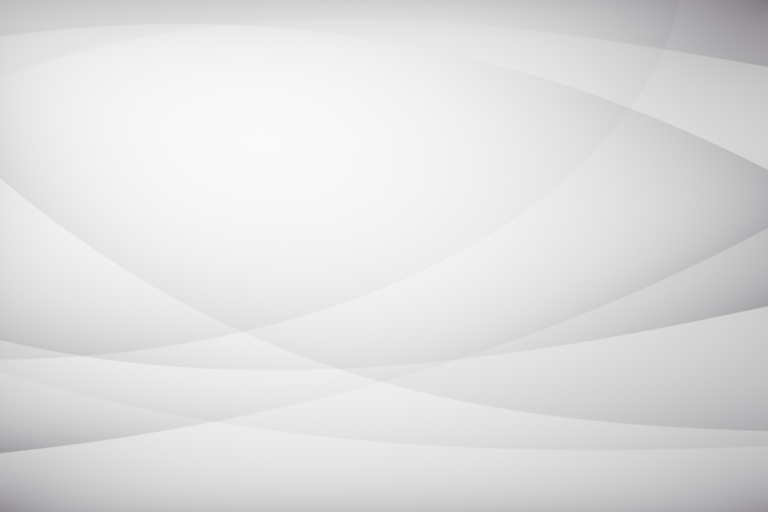
Reproduce this background procedurally as a WebGL 1 fragment shader.

```glsl
precision highp float;
// Soft grey backdrop of overlapping translucent sheets with curved, shaded edges.

uniform vec2 u_resolution;

// Cubic through four values spaced evenly over x = 0..1.
float curve(float x, vec4 k) {
  float u = 3.0 * x;
  float a = u - 1.0, b = u - 2.0, c = u - 3.0;
  return -a * b * c * k.x / 6.0 + u * b * c * k.y / 2.0
         - u * a * c * k.z / 2.0 + u * a * b * k.w / 6.0;
}

// Light kept beside an edge: dark at d = 0, fading as d grows, clear where d < 0.
float shade(float d, float strength, float fade) {
  float side = smoothstep(-1.0, 1.0, d * u_resolution.y);
  return 1.0 - max(strength, 0.0) * side * exp(-max(d, 0.0) / fade);
}

// Sheet whose shadow lies above (side = 1) or below (side = -1) its edge.
float sheet(vec2 p, vec4 heights, vec4 strengths, float fade, float side) {
  float d = side * (p.y - curve(p.x, heights));
  return shade(d, curve(p.x, strengths), fade);
}

// Approximate signed distance to an ellipse, positive inside.
float ellipseDepth(vec2 p, vec2 center, vec2 radii) {
  vec2 q = (p - center) / radii;
  float k = length(q);
  return (1.0 - k) * k / length(q / radii);
}

float corner(vec2 p, vec2 at, float strength, float fade) {
  return 1.0 - strength * exp(-distance(p, at) / fade);
}

float hash(vec2 p) {
  return fract(sin(dot(p, vec2(127.1, 311.7))) * 43758.5453);
}

void main() {
  vec2 p = gl_FragCoord.xy / u_resolution;

  // Broad light centred in the upper left
  vec2 fromLight = (p - vec2(0.35, 0.67)) * vec2(1.0, 0.9);
  float tone = 0.99 - 0.26 * dot(fromLight, fromLight);

  // Upper arches
  vec4 arch = vec4(0.928, 0.949, 0.865, 0.668);
  tone *= sheet(p, arch, vec4(0.055, 0.03, 0.0, 0.0), 0.12, 1.0);
  tone *= sheet(p, arch, vec4(0.0, 0.0, 0.025, 0.14), 0.2, -1.0);
  tone *= sheet(p, vec4(0.848, 0.957, 0.945, 0.869),
                vec4(0.015, 0.015, 0.02, 0.13), 0.25, 1.0);

  // Large bowl
  float bowl = ellipseDepth(p, vec2(-0.0065, 1.107), vec2(0.9, 0.809));
  tone *= shade(bowl, curve(p.x, vec4(0.06, 0.04, 0.018, 0.04)), 0.13);

  // Falling and rising sweeps
  tone *= sheet(p, vec4(0.652, 0.340, 0.199, 0.158),
                vec4(0.065, 0.035, 0.06, 0.11), 0.18, 1.0);
  tone *= sheet(p, vec4(0.115, 0.193, 0.334, 0.555),
                vec4(0.22, 0.04, 0.035, 0.10), 0.07, 1.0);

  // Lower waves
  tone *= sheet(p, vec4(0.336, 0.277, 0.311, 0.402),
                vec4(0.09, 0.045, 0.05, 0.21), 0.1, 1.0);
  tone *= sheet(p, vec4(0.273, 0.164, 0.123, 0.129),
                vec4(0.02, 0.03, 0.045, 0.05), 0.08, 1.0);

  // Darkened borders and corners
  tone *= 1.0 - 0.13 * exp(-(1.0 - p.y) / 0.06);
  tone *= 1.0 - 0.13 * exp(-p.y / 0.05);
  tone *= 1.0 - 0.05 * exp(-p.x / 0.06);
  tone *= corner(p, vec2(1.0, 1.0), 0.28, 0.16);
  tone *= corner(p, vec2(0.0, 0.0), 0.22, 0.1);
  tone *= corner(p, vec2(1.0, 0.0), 0.14, 0.1);

  // Faint violet in the shadows, with dither against banding
  vec3 color = vec3(tone) + (1.0 - tone) * vec3(0.0, -0.022, 0.008);
  color += (hash(gl_FragCoord.xy) - 0.5) / 255.0;
  gl_FragColor = vec4(color, 1.0);
}
```
